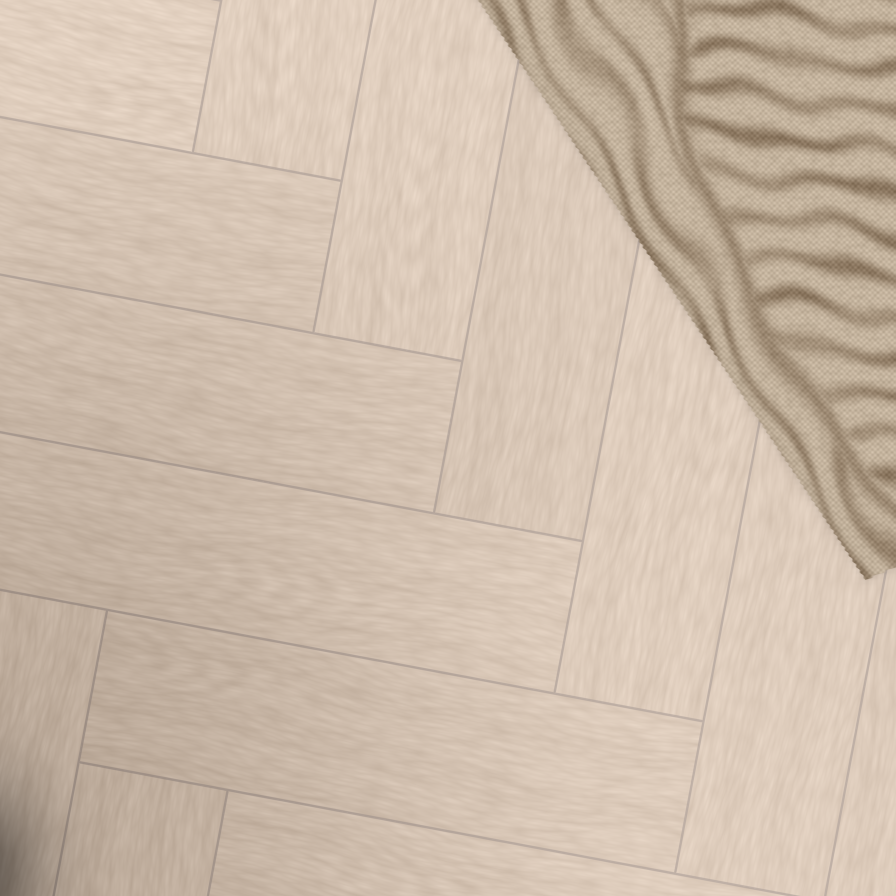
Write a WebGL 2 fragment shader that draws this texture.

```glsl
#version 300 es
precision highp float;
// Pale oak herringbone floor, tilted, with the corner of a ridged woven rug.
uniform vec2 u_resolution;
out vec4 outColor;

vec2 hash2(vec2 c) {
  return fract(sin(vec2(dot(c, vec2(127.1, 311.7)), dot(c, vec2(269.5, 183.3)))) * 43758.5);
}

// Distance to the nearest scattered point
float cellular(vec2 s) {
  vec2 cell = floor(s), f = fract(s);
  float nearest = 2.0;
  for (int y = -1; y <= 1; y++)
    for (int x = -1; x <= 1; x++) {
      vec2 o = vec2(x, y);
      nearest = min(nearest, length(o + hash2(cell + o) - f));
    }
  return nearest;
}

// s.x runs 0..4 along the plank, s.y runs 0..1 across it
float woodGrain(vec2 s, vec2 seed) {
  s.y += 0.045 * sin(s.x * 1.3 + seed.x * 6.3) + 0.014 * sin(s.x * 4.1 + s.y * 5.0 + seed.y * 20.0);
  float bands = 0.5 * sin(s.y * 17.0 + seed.x * 40.0 + 0.8 * sin(s.x * 1.1))
              + 0.3 * sin(s.y * 43.0 + 2.0 * sin(s.x * 0.9 + seed.y * 9.0))
              + 0.3 * sin(s.y * 97.0 + 3.0 * sin(s.x * 1.7 + seed.x * 5.0));
  float fibre = 0.5 - cellular(s * vec2(4.0, 25.0) + seed * 90.0);
  float pores = 0.5 - cellular(s * vec2(8.0, 44.0) + seed * 50.0);

  // Nested arches where the cut crosses the growth rings
  float off = s.y - mix(0.25, 0.75, seed.y);
  float arches = sin(24.0 * (s.x + 9.0 * off * off) + seed.x * 6.0);
  float archMask = exp(-28.0 * off * off) * smoothstep(1.1, 0.2, abs(s.x - 4.0 * seed.x));
  return 0.013 * bands + 0.045 * fibre + 0.03 * pores + 0.012 * arches * archMask;
}

vec3 herringbone(vec2 q, float px) {
  // Tilted grid whose unit is one plank width; planks are four units long
  vec2 d = q - vec2(0.516, 0.403);
  vec2 g = vec2(0.983 * d.x + 0.184 * d.y, 0.983 * d.y - 0.184 * d.x) / vec2(0.1693, 0.1729);
  vec2 cell = floor(g), f = fract(g);
  float step8 = mod(cell.x - cell.y, 8.0);
  bool lying = step8 > 3.5;
  vec2 s = lying ? vec2(step8 - 4.0 + f.x, f.y) : vec2(3.0 - step8 + f.y, f.x);
  vec2 plank = lying ? vec2(cell.x - step8 + 4.0, cell.y) : vec2(cell.x, cell.y - 3.0 + step8);
  vec2 seed = hash2(plank + (lying ? 17.0 : 53.0));

  vec3 wood = vec3(0.87, 0.80, 0.735) + woodGrain(s, seed) * vec3(1.0, 1.05, 1.1);
  wood += 0.024 * (seed.x - 0.5);

  // Fine grey joints
  float edge = min(min(s.y, 1.0 - s.y), min(s.x, 4.0 - s.x));
  float joint = 1.0 - smoothstep(0.003, 0.006 + px / 0.17, edge);
  wood = mix(wood, vec3(0.70, 0.645, 0.615), 0.72 * joint);

  // Dimmer light to the lower left, deep shade in the corner
  float dim = smoothstep(0.78, 0.0, q.x) * smoothstep(-0.05, 0.8, q.y);
  wood -= 0.135 * dim;
  float corner = length((q - vec2(-0.03, 0.98)) * vec2(1.0, 0.7));
  return wood * (1.0 - 0.5 * exp(-corner * corner / 0.006));
}

float ridge(float phase) {
  return pow(0.5 + 0.5 * cos(6.2832 * phase), 2.2);
}

vec3 rug(vec2 q, float depth) {
  float wave = 0.006 * sin(q.x * 31.0 + q.y * 17.0) + 0.004 * sin(q.x * 67.0 - q.y * 43.0);
  // Level ridges on the right, slanting ridges beside the long edge
  float level = ridge((q.y - 0.13 * (q.x - 0.75) - 0.25 * pow(q.x - 0.9, 2.0) + wave) / 0.0455);
  float slant = ridge((depth + 0.12 * q.y + 1.6 * wave) / 0.038);
  float valley = q.x - 0.753 - 0.75 * q.y * q.y + wave;
  float dark = mix(0.8 * slant, level, smoothstep(-0.02, 0.035, valley));
  dark *= 0.78 + 0.22 * sin(q.x * 23.0 + 3.0 * sin(q.y * 19.0));
  dark = max(dark, 0.7 * exp(-valley * valley / 0.00012));

  // Small checked weave with uneven threads
  float weave = sin(q.x * 1005.0) * sin(q.y * 1005.0);
  float thread = 0.5 - cellular(q * vec2(110.0, 190.0));
  vec3 cloth = mix(vec3(0.765, 0.70, 0.615), vec3(0.53, 0.45, 0.36), dark);
  return cloth + 0.042 * weave + 0.06 * thread - 0.05 * exp(-max(depth, 0.0) / 0.012);
}

void main() {
  vec2 q = gl_FragCoord.xy / u_resolution;
  q.y = 1.0 - q.y;  // measure downward from the top
  float px = 1.0 / min(u_resolution.x, u_resolution.y);

  // Rug corner: the overlap of two half planes
  vec2 r = q - vec2(0.966, 0.647);
  float longEdge = dot(r, vec2(0.8315, -0.5555));
  float shortEdge = dot(r, vec2(-0.39, -0.921));
  float inside = min(longEdge, shortEdge) + 0.0007 * sin(q.y * 1005.0);

  vec3 color = herringbone(q, px);
  color *= 1.0 - 0.08 * exp(-abs(inside) / 0.004);  // contact shade
  color = mix(color, rug(q, longEdge), smoothstep(-px, px, inside));
  outColor = vec4(clamp(color, 0.0, 1.0), 1.0);
}
```
